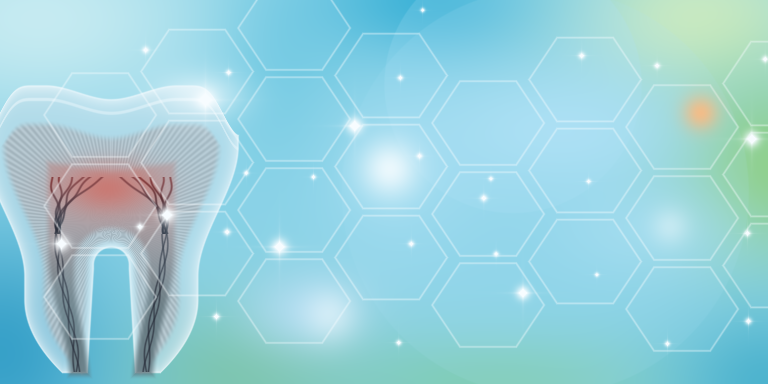
Give the GLSL for this background, as a Shadertoy shader.

```glsl
// Translucent tooth with branching vessels before a soft aqua and green hexagon backdrop.
#define HEX_STEP vec2(0.2526, 0.237)
#define HEX_FILL 0.10
#define HEX_LINE 0.42
#define TOOTH_X 0.29
#define RAY_COUNT 150.0
#define SPECK_CELL 0.23
#define WHITE vec3(0.97, 0.99, 1.0)
#define SKY vec3(0.68, 0.88, 0.96)
#define CYAN vec3(0.22, 0.69, 0.84)
#define LEAF vec3(0.54, 0.80, 0.46)
#define MINT vec3(0.50, 0.80, 0.70)

float inside(float d) {
    float px = 1.0 / iResolution.y;
    return 1.0 - smoothstep(-px, px, d);
}

float stroke(float d, float width) { return inside(abs(d) - width); }

vec2 hash2(vec2 c) {
    return fract(sin(vec2(dot(c, vec2(127.1, 311.7)), dot(c, vec2(269.5, 183.3)))) * 43758.5);
}

void glow(inout vec3 col, vec2 p, vec2 at, vec2 size, vec3 tint, float power) {
    vec2 q = (p - at) / size;
    col = mix(col, tint, power * exp(-dot(q, q)));
}

// Bright core with thin crossed rays
void sparkle(inout vec3 col, vec2 p, vec2 at, float size) {
    vec2 q = abs(p - at) / size;
    float rays = exp(-q.x * 0.9 - q.y * 9.0) + exp(-q.y * 0.9 - q.x * 9.0);
    float light = exp(-dot(q, q) * 2.0) + 0.45 * rays;
    col = mix(col, WHITE, min(light, 1.0));
}

vec3 backdrop(vec2 p) {
    vec3 col = vec3(0.53, 0.82, 0.90);
    glow(col, p, vec2(0.10, 0.95), vec2(0.50, 0.28), vec3(0.80, 0.93, 0.95), 0.9);
    glow(col, p, vec2(0.74, 0.80), vec2(0.16, 0.25), vec3(0.42, 0.78, 0.88), 0.7);
    glow(col, p, vec2(1.18, 1.00), vec2(0.36, 0.17), CYAN, 1.0);
    glow(col, p, vec2(1.82, 0.95), vec2(0.36, 0.22), vec3(0.80, 0.92, 0.76), 0.95);
    glow(col, p, vec2(2.00, 0.56), vec2(0.24, 0.24), LEAF, 0.95);
    glow(col, p, vec2(1.46, 0.66), vec2(0.32, 0.15), SKY, 0.9);
    glow(col, p, vec2(1.70, 0.40), vec2(0.26, 0.14), SKY, 0.6);
    glow(col, p, vec2(1.04, 0.52), vec2(0.22, 0.22), SKY, 0.5);
    glow(col, p, vec2(1.30, 0.00), vec2(0.45, 0.13), MINT, 0.9);
    glow(col, p, vec2(0.62, 0.02), vec2(0.32, 0.20), vec3(0.49, 0.77, 0.67), 0.9);
    glow(col, p, vec2(2.00, 0.00), vec2(0.25, 0.20), vec3(0.28, 0.69, 0.80), 0.9);
    glow(col, p, vec2(0.00, 0.08), vec2(0.30, 0.32), vec3(0.20, 0.62, 0.78), 0.95);
    glow(col, p, vec2(0.80, 0.19), vec2(0.16, 0.11), vec3(0.72, 0.87, 0.96), 0.8);
    // Large pale discs
    float upper = length(p - vec2(1.336, 0.78)) - 0.335;
    float lower = length(p - vec2(1.42, 0.50)) - 0.53;
    col = mix(col, SKY, 0.20 * inside(upper) + 0.12 * inside(lower));
    return col;
}

// Staggered flat-topped cells, stretched sideways
vec3 hexagons(vec3 col, vec2 p) {
    for (int k = -2; k <= 5; k++) {
        float column = float(k);
        float base = 0.927 - 0.0052 * column - 0.5 * HEX_STEP.y * mod(column, 2.0);
        float cy = base + HEX_STEP.y * floor((p.y - base) / HEX_STEP.y + 0.5);
        if (cy < 0.18 || (cy > 0.85 && k != 0)) continue;
        vec2 q = abs(p - vec2(0.766 + HEX_STEP.x * column, cy));
        float d = max(q.y - 0.109, dot(q, vec2(0.832, 0.555)) - 0.1213);
        col = mix(col, SKY, HEX_FILL * inside(d));
        col = mix(col, WHITE, HEX_LINE * stroke(d, 0.0022));
    }
    return col;
}

vec3 tooth(vec3 col, vec2 p) {
    float a = abs(p.x - TOOTH_X), y = p.y;
    // Silhouette: crown, tapering roots and the arch between them
    float foot = max(0.0, 1.0 - y / 0.22);
    float side = 0.225 + 0.105 * smoothstep(0.28, 0.62, y) - 0.13 * foot * foot;
    float rim = smoothstep(0.20, 0.335, a);
    float crown = 0.74 + 0.036 * smoothstep(0.0, 0.17, a) - 0.13 * rim * rim;
    float arch = length(vec2(a, max(y - 0.31, 0.0)));
    float gap = 0.047 + 0.018 * max(0.0, 1.0 - y / 0.3);
    float body = max(max(a - side, y - crown), max(0.03 - y, gap - arch));
    float mask = inside(body);
    col = mix(col, vec3(0.74, 0.86, 0.91), 0.60 * mask);
    col = mix(col, WHITE, mask * 0.60 * exp(body * 45.0));
    col = mix(col, WHITE, 0.55 * stroke(body, 0.002));
    col = mix(col, WHITE, 0.45 * mask * stroke(y - crown + 0.035, 0.004));
    // Inner layer with radiating fibres
    float dentin = max(max(a - side + 0.05, y - crown + 0.10), max(0.03 - y, gap + 0.015 - arch));
    float dentinMask = smoothstep(0.012, -0.012, dentin);
    float fibre = 0.5 + 0.5 * sin(RAY_COUNT * atan(y - 0.42, a));
    col = mix(col, vec3(0.63, 0.68, 0.71) + 0.10 * fibre, 0.85 * dentinMask);
    // Pulp chamber and root canals
    float wall = 0.105 + 0.058 * smoothstep(0.0, 0.35, y);
    float core = 0.060 + 0.038 * smoothstep(0.0, 0.28, y);
    float pulp = max(max(a - wall, y - 0.55 - 0.15 * a), max(0.025 - y, core - arch));
    vec3 pulpTint = mix(vec3(0.37, 0.45, 0.48), vec3(0.70, 0.62, 0.63), smoothstep(0.15, 0.50, y));
    col = mix(col, pulpTint, 0.85 * smoothstep(0.014, -0.010, pulp));
    glow(col, p, vec2(0.28, 0.51), vec2(0.12, 0.065), vec3(0.83, 0.37, 0.32), 0.75);
    // Vessels: canal trunks below, fanned branches above
    vec3 vesselTint = mix(vec3(0.15, 0.17, 0.22), vec3(0.50, 0.16, 0.16), smoothstep(0.40, 0.56, y));
    for (int i = 0; i < 6; i++) {
        float n = float(i);
        float t = clamp((y - 0.39) / 0.15, 0.0, 1.0);
        float span = 0.022 + 0.027 * n - 0.14;
        float branch = 0.14 + span * t * t + 0.006 * sin(y * 70.0 + n * 2.0);
        float slope = 2.0 * span * t / 0.15 + 0.42 * cos(y * 70.0 + n * 2.0);
        float d = abs(a - branch) / sqrt(1.0 + slope * slope);
        float shown = step(0.39, y) * step(y, 0.54);
        col = mix(col, vesselTint, 0.8 * shown * inside(d - 0.0025));
        float trunk = 0.09 + 0.05 * smoothstep(0.02, 0.39, y) + 0.008 * sin(y * 28.0 + n * 2.1);
        float low = step(0.03, y) * step(y, 0.39) * step(n, 2.0);
        col = mix(col, vesselTint, 0.7 * low * inside(abs(a - trunk) - 0.002));
    }
    return col;
}

void mainImage(out vec4 fragColor, in vec2 fragCoord) {
    vec2 p = fragCoord / iResolution.y;
    vec3 col = hexagons(tooth(backdrop(p), p), p);
    // Soft lights
    glow(col, p, vec2(1.015, 0.56), vec2(0.075), WHITE, 0.85);
    glow(col, p, vec2(1.825, 0.706), vec2(0.045), vec3(0.98, 0.73, 0.51), 0.9);
    glow(col, p, vec2(0.86, 0.18), vec2(0.07), WHITE, 0.5);
    glow(col, p, vec2(1.745, 0.41), vec2(0.05), WHITE, 0.4);
    glow(col, p, vec2(0.52, 0.75), vec2(0.11, 0.06), WHITE, 0.6);
    // Main sparkles
    sparkle(col, p, vec2(0.535, 0.74), 0.038);
    sparkle(col, p, vec2(0.924, 0.672), 0.030);
    sparkle(col, p, vec2(0.728, 0.357), 0.030);
    sparkle(col, p, vec2(1.362, 0.237), 0.025);
    sparkle(col, p, vec2(0.435, 0.440), 0.030);
    sparkle(col, p, vec2(0.160, 0.365), 0.028);
    sparkle(col, p, vec2(1.958, 0.638), 0.028);
    sparkle(col, p, vec2(1.260, 0.484), 0.013);
    // Scattered small specks
    vec2 cell = floor(p / SPECK_CELL);
    vec2 seed = hash2(cell);
    vec2 at = (cell + 0.2 + 0.6 * seed) * SPECK_CELL;
    if (seed.x > 0.4) sparkle(col, p, at, 0.008 + 0.005 * seed.y);
    fragColor = vec4(clamp(col, 0.0, 1.0), 1.0);
}
```
